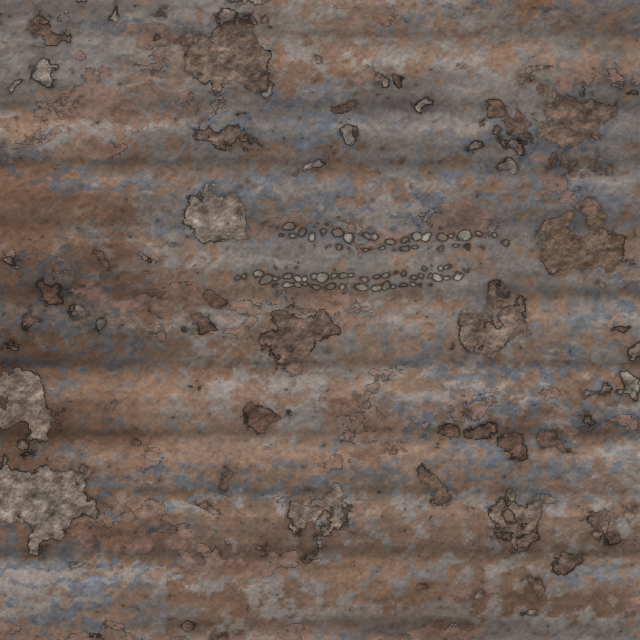
This texture is drawn by a Shadertoy shader. Its source:

```glsl
// Weathered corrugated sheet: soft horizontal ridges under brown rust and worn blue-grey paint.
// Layered fbm masks give paint, stains and flakes; jittered cells scatter ragged crusts and
// rows of pebbles, which get broken dark rims, lumpy relief and soft shadows.

float hash(vec2 p) {
    vec3 q = fract(p.xyx * vec3(0.1031, 0.1030, 0.0973));
    q += dot(q, q.yzx + 33.33);
    return fract((q.x + q.y) * q.z);
}

float noise(vec2 p) {
    vec2 i = floor(p), f = fract(p);
    f = f * f * (3.0 - 2.0 * f);
    return mix(mix(hash(i), hash(i + vec2(1, 0)), f.x),
               mix(hash(i + vec2(0, 1)), hash(i + vec2(1, 1)), f.x), f.y);
}

float fbm(vec2 p) {
    float sum = 0.0, amp = 0.5;
    for (int i = 0; i < 6; i++) {
        sum += amp * noise(p);
        p = p * 2.03 + vec2(17.3, 9.1);
        amp *= 0.54;
    }
    return sum / 1.06;
}

// Scattered blobs: x = signed distance in canvas units, y = random value of the blob
vec2 blobs(vec2 p, float scale, float density, float seed) {
    vec2 q = p * scale, nearest = vec2(1.0, 0.0);
    for (int j = -1; j <= 1; j++)
    for (int i = -1; i <= 1; i++) {
        vec2 cell = floor(q) + vec2(i, j), key = cell + seed;
        if (hash(key) > density) continue;
        vec2 centre = cell + 0.25 + 0.5 * vec2(hash(key + 31.7), hash(key + 57.1));
        float size = hash(key + 83.9);
        float d = length((q - centre) * vec2(0.8, 1.1)) - mix(0.14, 0.4, size * size);
        if (d < nearest.x) nearest = vec2(d, hash(key + 11.3));
    }
    return vec2(nearest.x / scale, nearest.y);
}

// Lays one blob layer over the sheet: shadow, body, then rim
vec3 addCrust(vec3 col, vec2 blob, vec3 body, float rim, float rimDark, float px) {
    float d = blob.x;
    col *= 1.0 - 0.25 * exp(-max(d, 0.0) / (rim * 3.0));
    col = mix(col, body, 0.85 * smoothstep(px, -px, d));
    return col * (1.0 - rimDark * exp(-pow(d / rim, 2.0)));
}

void mainImage(out vec4 fragColor, in vec2 fragCoord) {
    vec2 uv = fragCoord / iResolution.y;
    float px = 1.0 / iResolution.y;

    // Shared fine detail and a light-from-above relief
    float fine = fbm(uv * 48.0);
    float relief = fine - fbm((uv + vec2(-0.001, 0.003)) * 48.0);
    float grain = noise(uv * 230.0) - 0.5;
    vec2 warp = vec2(fbm(uv * 22.0 + 5.0), fbm(uv * 22.0 + 41.0)) - 0.5;
    vec2 p = uv + 0.035 * warp;

    // Rust base with broad tonal drift and orange bloom
    float tone = fbm(p * vec2(2.2, 8.0) + 3.0);
    vec3 col = mix(vec3(0.40, 0.32, 0.27), vec3(0.50, 0.41, 0.355), smoothstep(0.3, 0.7, tone));
    float bloom = smoothstep(0.48, 0.68, fbm(p * vec2(9.0, 17.0) + 71.0));
    col = mix(col, vec3(0.50, 0.38, 0.305), 0.4 * bloom);

    // Worn paint, thicker towards the top and bottom, eroded into fine specks
    float paint = fbm(p * vec2(1.8, 10.0) + 20.0) + 0.9 * (fine - 0.5);
    paint += 0.22 * abs(uv.y - 0.42) - 0.03;
    float paintMask = smoothstep(0.44, 0.61, paint);
    vec3 paintCol = mix(vec3(0.37, 0.36, 0.36), vec3(0.49, 0.465, 0.45), smoothstep(0.35, 0.65, fbm(p * vec2(5.0, 20.0) + 9.0)));
    col = mix(col, paintCol, 0.82 * paintMask);
    float blue = smoothstep(0.50, 0.60, fbm(uv * vec2(60.0, 95.0) + 90.0));
    blue *= smoothstep(0.45, 0.62, fbm(p * vec2(2.5, 12.0) + 55.0) + 0.15 * (paint - 0.5));
    col = mix(col, vec3(0.33, 0.355, 0.395), 0.75 * blue);

    // Corrugation: uneven ridges with bright crowns and narrow dark creases
    float y = uv.y + 0.006 * (noise(uv * vec2(3.0, 5.0)) - 0.5);
    float phase = 6.2832 * y * 10.0 + 3.0 * noise(vec2(y * 6.0, 4.0));
    float strength = 0.35 + 0.9 * noise(vec2(uv.x * 2.0, floor(phase / 6.2832) * 3.7));
    float crease = pow(0.5 + 0.5 * sin(phase - 2.2), 12.0);
    float crown = pow(0.5 + 0.5 * sin(phase), 5.0);
    col *= 1.0 + strength * (0.08 * sin(phase) + 0.10 * crown - 0.20 * crease);

    // Brown stains, mostly below the middle
    float stain = fbm(p * vec2(2.0, 6.0) + 130.0) - 0.25 * abs(uv.y - 0.38);
    col = mix(col, col * vec3(0.81, 0.75, 0.71), smoothstep(0.45, 0.62, stain));

    // A few peeling red-brown flakes with a broken dark lip
    float broken = smoothstep(0.35, 0.65, noise(uv * 21.0 + 60.0));
    float flake = fbm(p * vec2(7.0, 17.0) + 210.0) + 0.35 * (fine - 0.5);
    float flakeMask = smoothstep(0.66, 0.69, flake);
    col = mix(col, vec3(0.42, 0.31, 0.26) * (0.7 + 0.6 * fine), 0.65 * flakeMask);
    col *= 1.0 - 0.35 * broken * exp(-pow((flake - 0.665) / 0.013, 2.0));

    // Ragged crusts: a few large ones, small ones gathered in streaks
    float lumps = 0.5 + 0.95 * fbm(uv * 75.0 + 7.0) + 1.3 * relief;
    vec2 ragged = uv + 0.14 * warp + 0.02 * (fine - 0.5);
    vec2 big = blobs(ragged, 7.0, 0.27, 13.0);
    vec3 bigCol = mix(vec3(0.36, 0.28, 0.23), vec3(0.49, 0.44, 0.40), big.y);
    col = addCrust(col, big, bigCol * lumps, 0.0032, 0.15 + 0.35 * broken, px);
    vec2 small = blobs(uv + 0.07 * warp + 0.012 * (fine - 0.5), 21.0, 0.3, 47.0);
    small.x += 0.03 * smoothstep(0.56, 0.46, fbm(uv * vec2(3.5, 9.0) + 300.0));
    vec3 smallCol = mix(vec3(0.34, 0.25, 0.21), vec3(0.50, 0.47, 0.44), small.y * small.y);
    col = addCrust(col, small, smallCol * lumps, 0.0022, 0.2 + 0.35 * broken, px);

    // Pebbles gathered in two rows
    for (int row = 0; row < 2; row++) {
        float k = float(row);
        float rowY = 0.57 + 0.062 * k + 0.025 * (noise(vec2(uv.x * 7.0, k * 9.0)) - 0.5);
        float spread = abs(uv.y - rowY) / 0.016 + 2.0 * smoothstep(0.14, 0.24, abs(uv.x - 0.55 - 0.06 * k));
        vec2 pebble = blobs(uv + 0.02 * warp + 0.008 * (fine - 0.5), 66.0 - 16.0 * k, 0.95, 90.0 + 40.0 * k);
        pebble.x += 0.009 * smoothstep(0.5, 1.6, spread) - 0.0012;
        vec3 stone = mix(vec3(0.37, 0.32, 0.28), vec3(0.53, 0.53, 0.49), pebble.y);
        col = addCrust(col, pebble, stone * (0.75 + 0.5 * fine), 0.0016, 0.45, px);
    }

    // Surface grain, then lifted and softened tones
    col *= 1.0 + 0.65 * relief + 0.13 * grain + 0.18 * (fine - 0.5);
    col = mix(vec3(0.44, 0.385, 0.35), col * vec3(1.16, 1.175, 1.18), 0.86);
    fragColor = vec4(clamp(col, 0.0, 1.0), 1.0);
}
```
